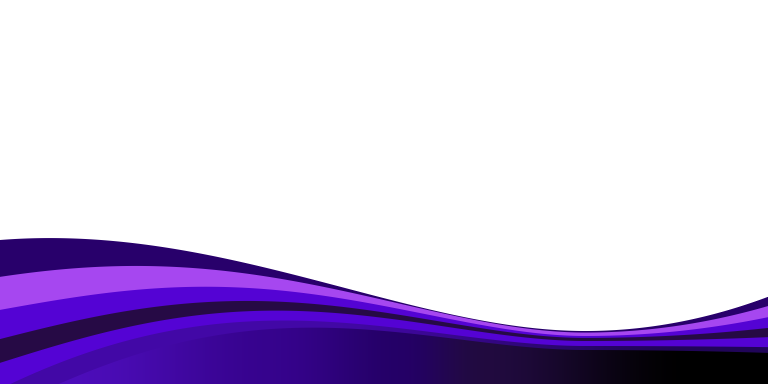
This background is drawn by a Shadertoy shader. Its source:

```glsl
// Layered violet ribbons sweeping across the foot of a white page.
// Each ribbon is painted below a smooth two-part curve, from back to front;
// the last layer is a horizontal gradient that fades to black on the right.

// Height of a ribbon edge: a quartic swell falling to a level valley, then a parabola.
float ribbonEdge(float x, float start, float slope, float swell, float valley, float end) {
    const float valleyX = 0.762;
    float u = min(x / valleyX, 1.0);
    float v = max((x - valleyX) / (1.0 - valleyX), 0.0);
    float rest = 1.0 - u;
    float fall = mix(start, valley, smoothstep(0.0, 1.0, u));
    return fall + slope * u * rest * rest + swell * u * u * rest * rest
         + (end - valley) * v * v;
}

// Paints a colour below an edge, with one pixel of smoothing.
void fillBelow(inout vec3 color, vec3 paint, float y, float edge) {
    color = mix(color, paint, clamp((edge - y) * iResolution.y + 0.5, 0.0, 1.0));
}

// Front layer: violet through indigo and dark plum to black.
vec3 bodyGradient(float x) {
    vec3 color = mix(vec3(0.30, 0.05, 0.73), vec3(0.21, 0.01, 0.55), smoothstep(0.08, 0.37, x));
    color = mix(color, vec3(0.14, 0.00, 0.40), smoothstep(0.35, 0.53, x));
    color = mix(color, vec3(0.13, 0.04, 0.25), smoothstep(0.52, 0.63, x));
    return mix(color, vec3(0.0), smoothstep(0.62, 0.90, x));
}

void mainImage(out vec4 fragColor, in vec2 fragCoord) {
    vec2 p = fragCoord / iResolution.xy;

    vec3 indigo = vec3(0.155, 0.00, 0.42);
    vec3 orchid = vec3(0.65, 0.28, 0.94);
    vec3 violet = vec3(0.33, 0.01, 0.83);
    vec3 plum = vec3(0.15, 0.04, 0.27);
    vec3 shade = mix(vec3(0.26, 0.03, 0.65), vec3(0.13, 0.02, 0.35), smoothstep(0.4, 0.9, p.x));

    // Ribbons from the highest to the lowest
    vec3 color = vec3(1.0);
    fillBelow(color, indigo, p.y, ribbonEdge(p.x, 0.375, 0.120, 0.224, 0.138, 0.227));
    fillBelow(color, orchid, p.y, ribbonEdge(p.x, 0.279, 0.228, 0.536, 0.134, 0.203));
    fillBelow(color, violet, p.y, ribbonEdge(p.x, 0.193, 0.273, 0.755, 0.125, 0.174));
    fillBelow(color, plum, p.y, ribbonEdge(p.x, 0.117, 0.390, 0.725, 0.120, 0.146));
    fillBelow(color, violet, p.y, ribbonEdge(p.x, 0.055, 0.483, 0.747, 0.112, 0.122));
    fillBelow(color, shade, p.y, ribbonEdge(p.x, -0.013, 0.744, 0.466, 0.099, 0.096));
    fillBelow(color, bodyGradient(p.x), p.y, ribbonEdge(p.x, -0.073, 0.776, 0.659, 0.0885, 0.081));

    fragColor = vec4(color, 1.0);
}
```
